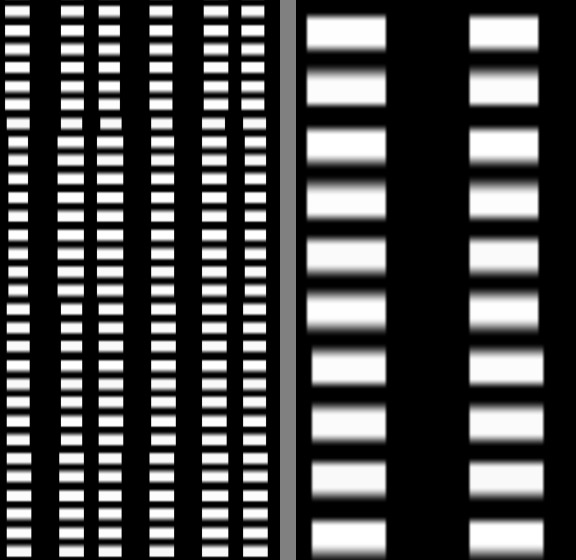
Left, the full canvas; right, a detail of the centre.
This pattern is drawn by a WebGL 1 fragment shader. Its source:

```glsl
precision highp float;
// Six uneven columns of white dashes on black, thirty rows, with soft tops and bottoms.

uniform vec2 u_resolution;

float hash(vec2 p) {
  return fract(sin(dot(p, vec2(127.1, 311.7))) * 43758.5453);
}

// Side edges slip by -1, 0 or 1 step, the same for all rows of a band.
float edgeSlip(float column, float band, float side) {
  return floor(hash(vec2(column + 7.0 * side, band + 3.0)) * 2.2 - 0.6) * 0.006;
}

// Horizontal coverage of one column's dash.
float dashAcross(float x, float column, float band) {
  // Column gaps are three or four units wide.
  float center = 0.065 + 0.0469 * floor(column * 3.667 + 0.4);
  float left = center - 0.041 + edgeSlip(column, band, 0.0);
  float right = center + 0.041 + edgeSlip(column, band, 1.0);
  float soft = max(0.0025, 0.6 / u_resolution.x);
  return smoothstep(left - soft, left + soft, x)
       * (1.0 - smoothstep(right - soft, right + soft, x));
}

// Vertical coverage; each row has its own blur above and below.
float dashDown(float offset, float row) {
  float blur = mix(0.07, 0.2, hash(vec2(row, step(0.0, offset) + 11.0)));
  return 1.0 - smoothstep(0.29 - blur, 0.29 + blur, abs(offset));
}

void main() {
  vec2 uv = gl_FragCoord.xy / u_resolution;

  // Rows counted from the top, with a slight unevenness in spacing.
  float rowPosition = (1.0 - uv.y) * 30.09 - 0.127;
  float row = floor(rowPosition);
  float offset = fract(rowPosition) - 0.5 + (hash(vec2(row, 5.0)) - 0.5) * 0.05;

  // Bands of rows that share the same side edges.
  float band = step(6.0, row) + step(7.0, row) + step(16.0, row) + step(24.0, row);

  float across = 0.0;
  for (int i = 0; i < 6; i++) {
    across = max(across, dashAcross(uv.x, float(i), band));
  }

  float white = mix(0.975, 1.0, hash(vec2(row, 23.0)));
  gl_FragColor = vec4(vec3(white * across * dashDown(offset, row)), 1.0);
}
```
